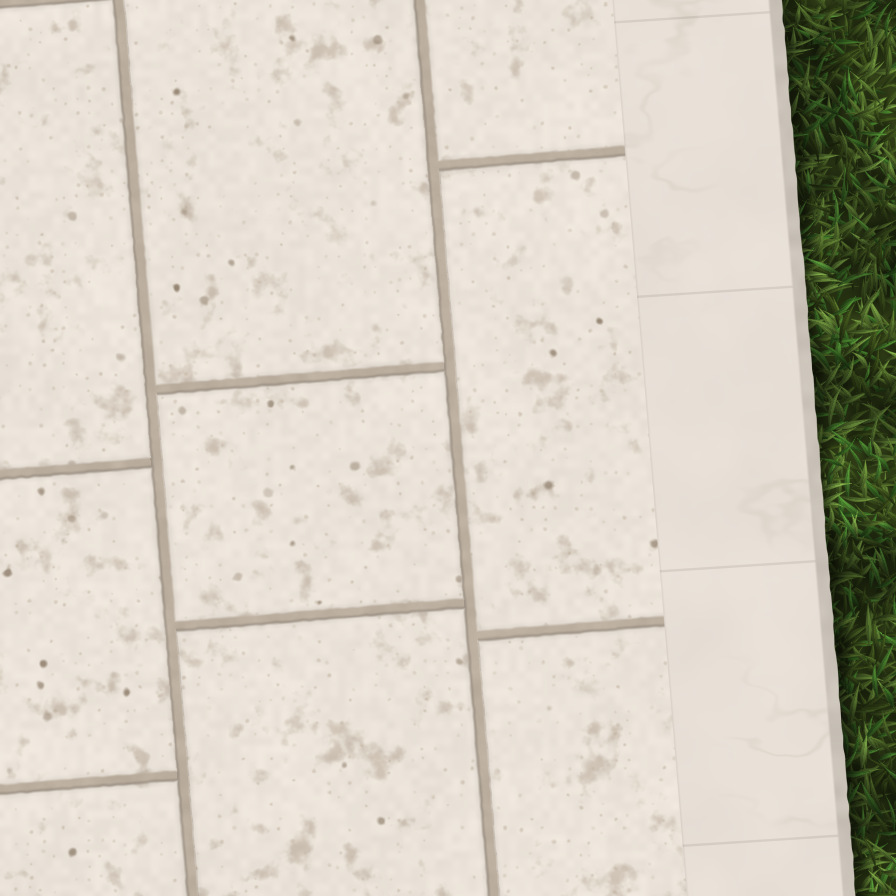
A Shadertoy shader for this texture:

```glsl
// Pale stone paving with sunken joints, a smooth curb and a strip of grass, seen from above.

float hash(vec2 p) {
    vec3 q = fract(p.xyx * vec3(0.1031, 0.1030, 0.0973));
    q += dot(q, q.yzx + 33.33);
    return fract((q.x + q.y) * q.z);
}

float noise(vec2 p) {
    vec2 i = floor(p), f = fract(p);
    f = f * f * (3.0 - 2.0 * f);
    return mix(mix(hash(i), hash(i + vec2(1, 0)), f.x),
               mix(hash(i + vec2(0, 1)), hash(i + vec2(1, 1)), f.x), f.y);
}

float fbm(vec2 p) {
    float sum = 0.0, amp = 0.5;
    for (int i = 0; i < 4; i++) {
        sum += amp * noise(p);
        p = mat2(1.6, 1.2, -1.2, 1.6) * p + 7.3;
        amp *= 0.5;
    }
    return sum;
}

// Signed offset with the smaller magnitude
float nearest(float a, float b) { return abs(a) < abs(b) ? a : b; }

float nearestRow(float v, vec3 rows) {
    return nearest(v - rows.x, nearest(v - rows.y, v - rows.z));
}

// Sparse round pits, one candidate per grid cell
float pits(vec2 p, float cells, float density, float px) {
    vec2 id = floor(p * cells), f = fract(p * cells);
    vec2 center = 0.25 + 0.5 * vec2(hash(id + 11.0), hash(id + 37.0));
    float radius = mix(0.06, 0.16, hash(id + 71.0));
    float d = length(f - center) + 0.08 * (noise(p * cells * 6.0) - 0.5);
    float soft = 0.05 + px * cells;
    return step(hash(id + 5.0), density) * (1.0 - smoothstep(radius - soft, radius + soft, d))
         * mix(0.3, 1.0, hash(id + 93.0));
}

vec3 stone(vec2 p, float px) {
    vec3 col = vec3(0.922, 0.892, 0.852);
    col += 0.035 * (fbm(p * 9.0) - 0.47) + 0.035 * (noise(p * 110.0) - 0.5);
    float stain = smoothstep(0.57, 0.8, fbm(p * 38.0 + 20.0));
    col -= stain * vec3(0.12, 0.135, 0.15);
    col = mix(col, vec3(0.72, 0.66, 0.58), 0.5 * pits(p, 75.0, 0.25, px));
    return mix(col, vec3(0.50, 0.43, 0.35), 0.8 * pits(p + 3.0, 32.0, 0.06, px));
}

vec3 curb(vec2 p, float u, float v, float px) {
    vec3 col = vec3(0.908, 0.877, 0.842) + 0.03 * (fbm(p * 14.0) - 0.47);
    float cloud = smoothstep(0.42, 0.7, fbm(p * 7.0 + 4.0));
    float vein = 1.0 - smoothstep(0.0, 0.05, abs(fbm(p * vec2(9.0, 16.0)) - 0.5));
    col -= cloud * vein * vec3(0.035, 0.04, 0.045);
    // Hairline seams between curb blocks
    float seam = abs(fract((v - 0.0695) / 0.308 + 0.5) - 0.5) * 0.308;
    col -= 0.07 * (1.0 - smoothstep(0.0006, 0.0012 + px, seam));
    // Groove against the paving and the shaded outer face
    col -= 0.055 * (1.0 - smoothstep(0.0, 0.002 + px, abs(u - 0.6836)));
    vec3 face = vec3(0.79, 0.76, 0.72) + 0.05 * (noise(p * 60.0) - 0.5);
    return mix(col, face, smoothstep(0.857 - px, 0.859 + px, u));
}

vec3 grass(vec2 p, float u, float px) {
    vec3 col = vec3(0.10, 0.13, 0.045) + 0.10 * noise(p * 70.0) * vec3(0.8, 1.0, 0.4);
    float cell = 0.026;
    for (int layer = 0; layer < 6; layer++) {
        float height = float(layer) / 5.0;
        vec2 shift = vec2(0.37, 0.61) * float(layer);
        vec2 base = floor(p / cell + shift);
        for (int k = 0; k < 9; k++) {
            vec2 id = base + vec2(k % 3 - 1, k / 3 - 1);
            vec2 seed = id + 53.0 * float(layer + 1);
            vec2 root = (id - shift + vec2(hash(seed), hash(seed + 17.0))) * cell;
            float angle = (hash(seed + 29.0) - 0.5) * 2.9 - 0.2;
            float c = cos(angle), s = sin(angle);
            vec2 q = mat2(c, -s, s, c) * (p - root);
            float t = q.y / mix(0.013, 0.025, hash(seed + 41.0));
            q.x += (hash(seed + 61.0) - 0.5) * 0.009 * t * t;
            float width = mix(0.0018, 0.0034, hash(seed + 83.0)) * (1.0 - t) * smoothstep(-1.3, 0.1, t);
            float mask = (1.0 - smoothstep(-px, px, abs(q.x) - width)) * step(abs(t), 1.0);
            float tone = hash(seed + 97.0);
            vec3 blade = mix(vec3(0.19, 0.25, 0.08), vec3(0.42, 0.56, 0.24), tone * (0.4 + 0.6 * height));
            blade = mix(blade, vec3(0.20, 0.48, 0.16), 0.5 * step(0.78, hash(seed + 7.0)));
            blade *= mix(0.6, 1.15, smoothstep(-1.0, 0.6, t)) * (q.x > 0.0 ? 1.08 : 0.86);
            col = mix(col, blade, mask);
        }
    }
    // Uneven thickness and the shadow beside the curb
    col *= mix(0.7, 1.12, smoothstep(0.25, 0.65, fbm(p * 11.0)));
    return col * mix(0.6, 1.0, smoothstep(0.872, 0.893, u));
}

void mainImage(out vec4 fragColor, in vec2 fragCoord) {
    vec2 p = fragCoord / iResolution.xy;
    float px = 0.8 / iResolution.y;
    float down = 1.0 - p.y;
    // Slanted axes: u runs across the columns, v runs along them
    float u = p.x - 0.083 * down;
    float v = down + 0.08 * p.x;

    // Staggered rows in three columns of slabs
    vec3 rows = u < 0.132 ? vec3(0.004, 0.530, 0.8815)
              : u < 0.468 ? vec3(-0.2, 0.449, 0.715) : vec3(-0.3, 0.2243, 0.7526);
    float wobble = 0.0012 * (noise(p * 130.0) - 0.5);
    float across = nearest(u - 0.132, u - 0.468) + wobble;
    float along = nearestRow(v, rows) + wobble;
    float d = min(abs(across) - 0.0064, abs(along) - 0.0058);

    vec3 col = stone(p, px);
    col *= 1.0 - 0.04 * (1.0 - smoothstep(0.0, 0.007, d));
    vec3 mortar = vec3(0.735, 0.685, 0.625) + 0.07 * (fbm(p * 60.0) - 0.47);
    float wallShade = abs(across) < 0.0064 ? 1.0 - smoothstep(-0.0055, -0.002, across)
                                         : smoothstep(0.001, 0.005, along);
    mortar *= 1.0 - 0.14 * wallShade;
    col = mix(col, mortar, 1.0 - smoothstep(-0.001 - px, 0.001 + px, d));

    col = mix(col, curb(p, u, down + 0.065 * p.x, px), smoothstep(-px, px, u - 0.6836));
    if (u > 0.868) {
        float edge = u - 0.8724 + 0.002 * (noise(p * 90.0) - 0.5);
        col = mix(col, grass(p, u, px), smoothstep(-px, px, edge));
    }
    fragColor = vec4(clamp(col, 0.0, 1.0), 1.0);
}
```
